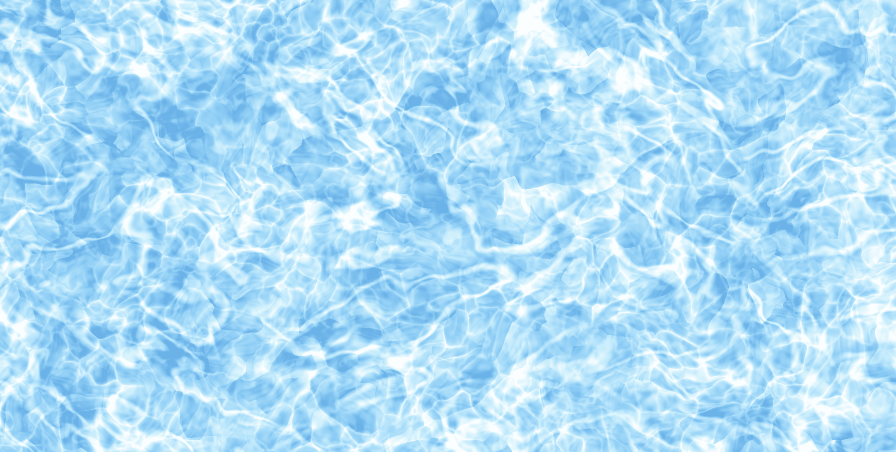
This texture is drawn by a WebGL 1 fragment shader. Its source:

```glsl
precision highp float;
// Crushed ice: two sizes of elongated, randomly turned shards (Voronoi cells),
// overlaid with crooked white veins, frost crackle, glints and fine grain.
// All layers add up to one tone, which a ramp of ice blues turns into colour.
uniform vec2 u_resolution;

// Sizes, in features per canvas height
const float BIG_SHARDS = 8.0;
const float SMALL_SHARDS = 17.0;
const float VEIN_FREQ = 7.0;
const float CRACKLE_FREQ = 27.0;
const float GRAIN_FREQ = 75.0;
// Shard shape
const vec2 STRETCH = vec2(0.6, 1.5);
const float TILT = 0.1;
const float TURN_SPREAD = 2.7;
// Strengths in tone units
const float BASE_TONE = 0.605;
const float BROAD_AMOUNT = 0.22;
const float BIG_AMOUNT = 0.11;
const float SMALL_AMOUNT = 0.13;
const float RIM_AMOUNT = 0.24;
const float VEIN_AMOUNT = 0.21;
const float CRACKLE_AMOUNT = 0.08;
const float GLINT_AMOUNT = 0.30;
const float GRAIN_AMOUNT = 0.13;
// Ice colours, dark to light; the red part doubles as the tone of each stop
const vec3 DEEP = vec3(0.42, 0.70, 0.91);
const vec3 BLUE = vec3(0.55, 0.80, 0.96);
const vec3 SKY = vec3(0.62, 0.84, 0.97);
const vec3 PALE = vec3(0.69, 0.88, 0.98);
const vec3 MIST = vec3(0.77, 0.92, 0.99);
const vec3 FROST = vec3(0.87, 0.96, 0.99);
const vec3 WHITE = vec3(0.98, 0.995, 1.0);

float hash(vec2 p) {
  return fract(sin(dot(p, vec2(127.1, 311.7))) * 43758.5453);
}

float noise(vec2 p) {
  vec2 i = floor(p);
  vec2 f = fract(p);
  f = f * f * (3.0 - 2.0 * f);
  return mix(mix(hash(i), hash(i + vec2(1.0, 0.0)), f.x),
             mix(hash(i + vec2(0.0, 1.0)), hash(i + vec2(1.0, 1.0)), f.x), f.y);
}

float fbm(vec2 p) {
  return 0.6 * noise(p) + 0.28 * noise(p * 2.1 + 17.3) + 0.12 * noise(p * 4.3 + 41.7);
}

vec2 turn(vec2 p, float angle) {
  float c = cos(angle);
  float s = sin(angle);
  return vec2(c * p.x + s * p.y, c * p.y - s * p.x);
}

// x: facet shade around zero, y: gap to the neighbouring shard
vec2 shards(vec2 p, float seed) {
  vec2 cell = floor(p);
  vec2 nearId = cell;
  vec2 nearPos = vec2(0.0);
  float first = 9.0;
  float second = 9.0;
  for (int j = -2; j <= 2; j++) {
    for (int i = -2; i <= 2; i++) {
      vec2 id = cell + vec2(float(i), float(j));
      vec2 centre = id + vec2(hash(id + seed), hash(id + seed + 31.4));
      float angle = TILT + TURN_SPREAD * (hash(id + seed + 57.9) - 0.5);
      vec2 q = turn(p - centre, angle) * STRETCH;
      float d = 0.5 * (length(q) + abs(q.x) + abs(q.y));
      if (d < first) {
        second = first;
        first = d;
        nearId = id;
        nearPos = q;
      } else {
        second = min(second, d);
      }
    }
  }
  float flatShade = hash(nearId + seed + 83.1) - 0.5;
  float slant = nearPos.y * (hash(nearId + seed + 12.6) > 0.4 ? 1.0 : -1.0);
  float streak = noise(nearPos * vec2(2.0, 9.0) + nearId * 7.0) - 0.5;
  return vec2(flatShade + 0.9 * slant + 0.6 * streak, second - first);
}

// Bright line with a soft dark border along the middle level of the noise
float vein(vec2 p, float width) {
  float d = abs(2.0 * fbm(p) - 1.0);
  return 1.0 - smoothstep(0.0, width, d)
       - 0.3 * (smoothstep(0.5 * width, width, d) - smoothstep(width, 3.0 * width, d));
}

float iceTone(vec2 p) {
  // Wavy refraction
  vec2 w = p + 0.035 * (vec2(noise(p * 8.0), noise(p * 8.0 + 23.7)) - 0.5);
  w += 0.014 * (vec2(noise(p * 30.0 + 5.1), noise(p * 30.0 + 61.3)) - 0.5);
  float tone = BASE_TONE + BROAD_AMOUNT * (fbm(p * 3.0 + 9.2) - 0.5);

  // Shards and their lit rims
  vec2 big = shards(w * BIG_SHARDS, 3.0);
  vec2 small = shards(turn(w, 0.4) * SMALL_SHARDS, 71.0);
  float rimMask = smoothstep(0.35, 0.75, noise(p * 6.0 + 47.0));
  float rimMask2 = smoothstep(0.4, 0.8, noise(p * 9.0 + 13.0));
  tone += BIG_AMOUNT * big.x + SMALL_AMOUNT * small.x;
  tone += RIM_AMOUNT * (rimMask * exp(-11.0 * big.y) + rimMask2 * exp(-7.0 * small.y));

  // Veins in two directions, then fine crackle
  float veinMask = smoothstep(0.3, 0.7, noise(p * 4.0 + 29.0));
  tone += VEIN_AMOUNT * veinMask * vein(turn(w, 0.35) * VEIN_FREQ * vec2(0.8, 1.7), 0.13);
  tone += VEIN_AMOUNT * (1.0 - veinMask) * vein(turn(w, -0.7) * VEIN_FREQ * vec2(0.9, 1.8) + 37.0, 0.13);
  tone += CRACKLE_AMOUNT * vein(w * CRACKLE_FREQ + 11.0, 0.22);

  // Glints in patches, and grain
  float patchMask = smoothstep(0.52, 0.8, fbm(w * 5.0 + 77.0));
  tone += GLINT_AMOUNT * patchMask * smoothstep(0.3, 0.8, noise(w * 32.0 + 19.0));
  return tone + GRAIN_AMOUNT * (noise(p * GRAIN_FREQ) - 0.5);
}

vec3 blend(vec3 below, vec3 a, vec3 b, float tone) {
  return mix(below, b, clamp((tone - a.r) / (b.r - a.r), 0.0, 1.0));
}

vec3 iceColour(float tone) {
  vec3 c = blend(DEEP, DEEP, BLUE, tone);
  c = blend(c, BLUE, SKY, tone);
  c = blend(c, SKY, PALE, tone);
  c = blend(c, PALE, MIST, tone);
  c = blend(c, MIST, FROST, tone);
  return blend(c, FROST, WHITE, tone);
}

void main() {
  // Four samples per pixel smooth the shard edges
  vec3 sum = vec3(0.0);
  for (int k = 0; k < 4; k++) {
    vec2 offset = vec2(mod(float(k), 2.0), floor(float(k) * 0.5)) * 0.5 - 0.25;
    sum += iceColour(iceTone((gl_FragCoord.xy + offset) / u_resolution.y));
  }
  gl_FragColor = vec4(sum * 0.25, 1.0);
}
```
